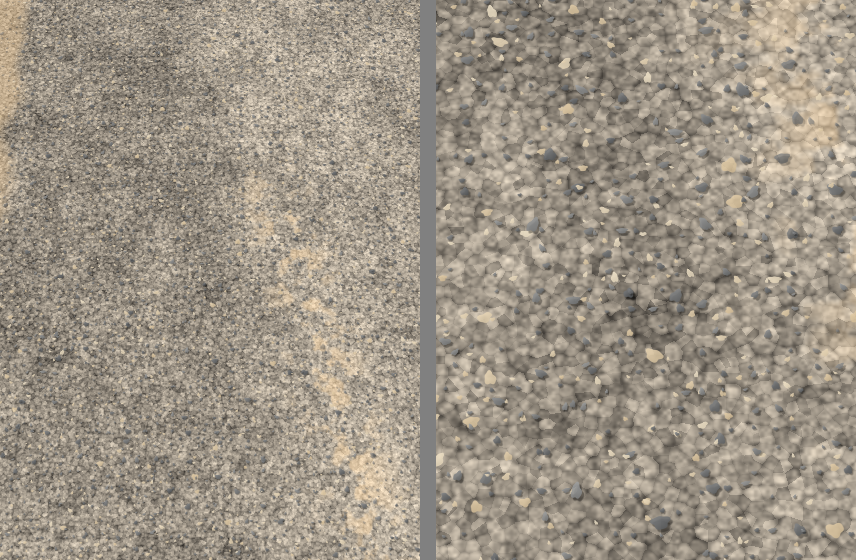
Left, the full canvas; right, a detail of the centre.
A WebGL 1 fragment shader for this texture:

```glsl
precision highp float;
// Sunlit worn asphalt receding from the viewer, with bluish and pale stones and sandy dust.
uniform vec2 u_resolution;

vec2 hash2(vec2 p) {
  vec3 a = fract(p.xyx * vec3(0.1031, 0.1030, 0.0973));
  a += dot(a, a.yzx + 33.33);
  return fract((a.xx + a.yz) * a.zy);
}

float noise(vec2 p) {
  vec2 i = floor(p), f = fract(p);
  f = f * f * (3.0 - 2.0 * f);
  float low = mix(hash2(i).x, hash2(i + vec2(1.0, 0.0)).x, f.x);
  float high = mix(hash2(i + vec2(0.0, 1.0)).x, hash2(i + 1.0).x, f.x);
  return mix(low, high, f.y);
}

float fbm(vec2 p) {
  float sum = 0.0, gain = 0.5;
  for (int i = 0; i < 4; i++) {
    sum += gain * noise(p);
    p = p * 2.03 + 17.3;
    gain *= 0.5;
  }
  return sum / 0.9375;
}

// Packed grit: distance to the nearest grain and that grain's random shade
vec2 grit(vec2 p) {
  vec2 cell = floor(p), nearest = vec2(9.0, 0.0);
  for (int y = -1; y <= 1; y++) {
    for (int x = -1; x <= 1; x++) {
      vec2 id = cell + vec2(float(x), float(y));
      float d = length(id + hash2(id) - p);
      if (d < nearest.x) nearest = vec2(d, hash2(id + 51.7).x);
    }
  }
  return nearest;
}

// Scattered angular stones: coverage, random shade, and tilt towards the light
vec3 stones(vec2 p, float share, float soft, float seed) {
  vec2 id = floor(p) + seed;
  vec2 pick = hash2(id), shape = hash2(id + 31.4);
  vec2 d = fract(p) - 0.27 - 0.46 * hash2(id + 72.9);
  float turn = 6.283 * shape.x, c = cos(turn), s = sin(turn);
  vec2 local = vec2(c * d.x + s * d.y, c * d.y - s * d.x);
  local.y *= 1.1 + 0.7 * shape.y;
  float angle = atan(local.y, local.x + 1e-5);
  float radius = mix(0.09, 0.21, pick.y * pick.y);
  float outline = radius * (1.0 + 0.14 * sin(3.0 * angle + turn) + 0.08 * sin(5.0 * angle));
  float cover = 1.0 - smoothstep(-soft, soft, length(local) - outline);
  return vec3(cover * step(pick.x, share), shape.y, dot(d, vec2(-0.6, 0.8)) / radius);
}

void main() {
  vec2 view = gl_FragCoord.xy / u_resolution.y;
  float depth = 1.0 / (1.0 - 0.3 * view.y);
  vec2 road = vec2(view.x - 0.375, view.y) * depth;
  float soft = 0.9 * depth / u_resolution.y;
  float blotch = fbm(road * 9.0) - 0.5;
  float patchy = fbm(road * 32.0 + 40.0);

  // Broad tone: dark lane on the left, worn pale track drifting right
  float track = view.x - 0.43 - 0.22 * (1.0 - view.y) + 0.1 * blotch;
  float tone = 0.36 + 0.25 * smoothstep(-0.2, 0.03, track);
  tone -= 0.13 * smoothstep(0.04, 0.25, track);
  tone += 0.08 * (1.0 - smoothstep(0.0, 0.45, view.y)) + 0.35 * blotch;

  // Fine grain and dark gaps between grit
  vec2 grain = grit(road * 125.0);
  tone += 0.42 * (grain.y - 0.5) - 0.32 * smoothstep(0.4, 0.85, grain.x) + 0.08;
  tone += 0.45 * (noise(road * 230.0) - 0.5) + 0.35 * (noise(road * 380.0) - 0.5);
  tone += 0.5 * (patchy - 0.5);
  vec3 color = mix(vec3(0.41, 0.385, 0.35), vec3(0.86, 0.81, 0.735), tone);

  // Sandy dust along the track and the upper left verge
  float path = (view.x - 0.49 - 0.28 * (0.67 - view.y)) / 0.06;
  float dust = exp(-path * path) * (1.0 - smoothstep(0.62, 0.74, view.y));
  dust *= smoothstep(0.5, 0.68, patchy + 0.3 * blotch);
  float verge = view.x - 0.05 + 0.13 * (1.0 - view.y) - 0.06 * blotch;
  dust = max(dust, 0.9 * (1.0 - smoothstep(-0.02, 0.018, verge)));
  color = mix(color, vec3(0.86, 0.75, 0.60) + 0.16 * (tone - 0.5), 0.75 * dust);

  // Pale and bluish stones in two sizes, each with a short shadow
  for (int i = 0; i < 2; i++) {
    float cells = 34.0 + 29.0 * float(i), seed = 113.0 * float(i);
    float blur = soft * cells;
    vec2 p = road * cells;
    vec3 pale = stones(p + 0.37, 0.32, blur, seed + 7.0);
    vec3 paleColor = mix(vec3(0.85, 0.76, 0.61), vec3(0.92, 0.87, 0.77), pale.y);
    color = mix(color, paleColor + 0.04 * pale.z, 0.85 * pale.x);

    float shadow = stones(p + vec2(-0.05, 0.07), 0.5, 1.5 * blur, seed).x;
    color *= 1.0 - 0.34 * shadow * (1.0 - 0.6 * dust);
    vec3 blue = stones(p, 0.5, blur, seed);
    vec3 blueColor = mix(vec3(0.39, 0.40, 0.41), vec3(0.56, 0.565, 0.565), blue.y);
    color = mix(color, blueColor + 0.07 * blue.z, 0.88 * blue.x * (1.0 - 0.6 * dust));
  }

  gl_FragColor = vec4(clamp(color, 0.0, 1.0), 1.0);
}
```
